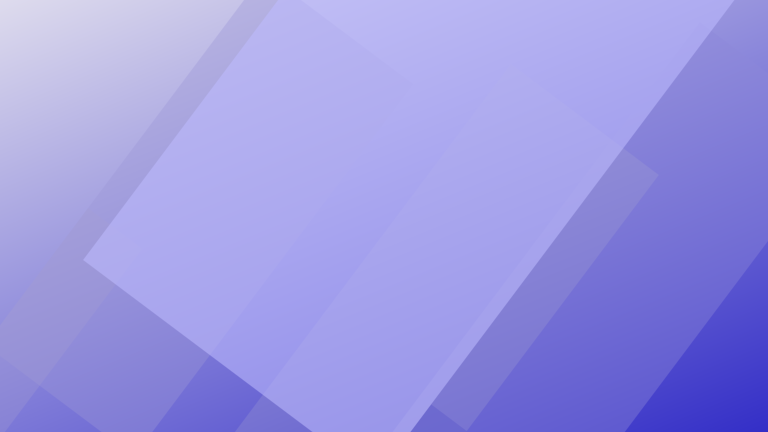
Reproduce this background procedurally as a WebGL 2 fragment shader.

```glsl
#version 300 es
precision highp float;

uniform vec2 u_resolution;
out vec4 outColor;

const vec3 PALE_GREY = vec3(0.87, 0.86, 0.93);
const vec3 DEEP_BLUE = vec3(0.20, 0.18, 0.78);
const vec3 MAUVE = vec3(0.61, 0.59, 0.84);
const vec3 DUSTY_LILAC = vec3(0.65, 0.62, 0.82);
const vec3 PERIWINKLE = vec3(0.55, 0.53, 0.85);
const vec3 SILVER = vec3(0.66, 0.65, 0.82);
const vec3 INDIGO = vec3(0.30, 0.29, 0.78);
const vec3 LAVENDER = vec3(0.745, 0.735, 1.0);

// Stand-in for a panel end that lies outside the canvas
const float FAR = 4.0;

// Signed distance to a rectangle given by two opposite corners
float rectDistance(vec2 q, vec2 low, vec2 high) {
  vec2 d = abs(q - 0.5 * (low + high)) - 0.5 * (high - low);
  return length(max(d, 0.0)) + min(max(d.x, d.y), 0.0);
}

// Lays a translucent panel with smooth edges over a base colour
vec3 layPanel(vec3 base, vec2 q, vec2 low, vec2 high, vec3 tint, float opacity, float pixel) {
  float cover = smoothstep(0.75, -0.75, rectDistance(q, low, high) / pixel);
  return mix(base, tint, cover * opacity);
}

// Diagonal wash from the upper left to the lower right
vec3 backdrop(vec2 p) {
  float t = 0.237 * p.x + 0.577 * (1.0 - p.y);
  return mix(PALE_GREY, DEEP_BLUE, clamp(t, 0.0, 1.0));
}

// Tilted axes: x runs across the panels, y runs along them
vec2 panelSpace(vec2 p) {
  return vec2(dot(p, vec2(0.8, -0.6)), dot(p, vec2(0.6, 0.8)));
}

void main() {
  float pixel = 1.0 / u_resolution.y;
  vec2 p = gl_FragCoord.xy * pixel;
  vec2 q = panelSpace(p);
  vec3 color = backdrop(p);

  // Left panels
  color = layPanel(color, q, vec2(-0.148, 0.141), vec2(0.282, 1.218), MAUVE, 0.38, pixel);
  color = layPanel(color, q, vec2(-0.148, -FAR), vec2(0.009, 0.537), DUSTY_LILAC, 0.28, pixel);

  // Right panels and the shaded foot between them
  color = layPanel(color, q, vec2(0.727, -FAR), vec2(1.157, 1.731), PERIWINKLE, 0.40, pixel);
  color = layPanel(color, q, vec2(0.435, -FAR), vec2(0.863, 1.391), SILVER, 0.25, pixel);
  color = layPanel(color, q, vec2(0.760, -FAR), vec2(0.863, 0.650), INDIGO, 0.30, pixel);

  // Broad front panel
  color = layPanel(color, q, vec2(-0.085, 0.434), vec2(0.760, FAR), LAVENDER, 0.56, pixel);

  outColor = vec4(color, 1.0);
}
```
